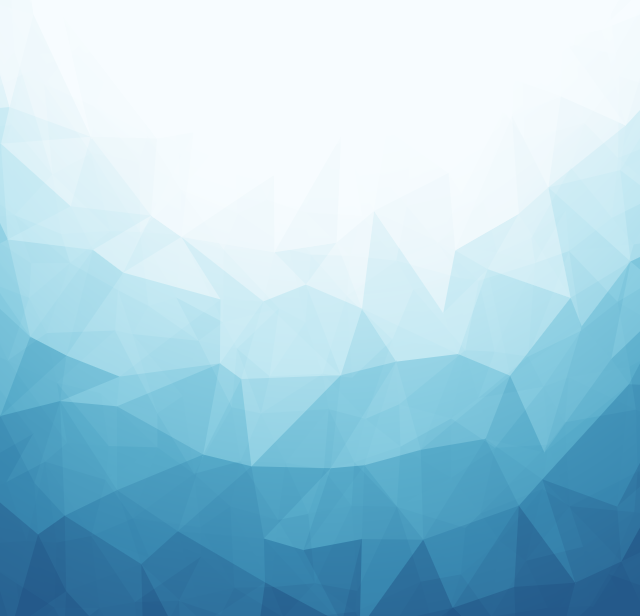
Reproduce this background procedurally as a Shadertoy shader.

```glsl
#define CELL vec2(0.094, 0.122)
#define JITTER 0.76
#define ROW_RISE 0.10
#define SHADE_VARIATION 0.085
#define FACET_GRADIENT 0.22
#define DETAIL_SCALE 0.72
#define DETAIL_MIX 0.22

const vec3 PALETTE[7] = vec3[7](
    vec3(0.97, 0.99, 1.00), vec3(0.93, 0.97, 0.985), vec3(0.76, 0.91, 0.95),
    vec3(0.53, 0.80, 0.88), vec3(0.34, 0.67, 0.79), vec3(0.22, 0.53, 0.69),
    vec3(0.14, 0.35, 0.54));
const float STOPS[7] = float[7](0.28, 0.41, 0.56, 0.685, 0.80, 0.91, 1.06);

vec2 hash2(vec2 p) {
    vec3 q = fract(p.xyx * vec3(0.1031, 0.1030, 0.0973));
    q += dot(q, q.yzx + 33.33);
    return fract((q.xx + q.yz) * q.zy);
}

float cross2(vec2 a, vec2 b) {
    return a.x * b.y - a.y * b.x;
}

float area(vec2 a, vec2 b, vec2 c) {
    return cross2(b - a, c - a);
}

// Bowl-shaped depth: pale at the top centre, deep at the foot and sides
float depthAt(vec2 p) {
    float side = 2.0 * p.x - 1.0;
    float down = 1.0 - p.y;
    float lift = side < 0.0 ? 0.36 - 0.28 * down : 0.30 - 0.17 * down;
    return down + lift * side * side;
}

vec3 ramp(float depth) {
    vec3 colour = PALETTE[0];
    for (int i = 1; i < 7; i++) {
        float t = clamp((depth - STOPS[i - 1]) / (STOPS[i] - STOPS[i - 1]), 0.0, 1.0);
        colour = mix(colour, PALETTE[i], t);
    }
    return colour;
}

float rowRise(float x) {
    float side = 2.0 * x - 1.0;
    return ROW_RISE * side * side;
}

// Jittered mesh corner, with rows curving up toward the sides
vec2 meshPoint(vec2 id, vec2 cell, float seed) {
    vec2 jitter = (hash2(id + seed) - 0.5) * JITTER;
    vec2 p = 0.5 + (id + jitter) * cell;
    p.y += rowRise(p.x);
    return p;
}

float edgeDistance(vec2 p, vec2 a, vec2 b) {
    return cross2(b - a, p - a) / max(length(b - a), 1e-4);
}

// Adds one triangle as (depth * coverage, coverage)
vec2 facet(vec2 p, vec2 a, vec2 b, vec2 c, float shade) {
    float inside = min(edgeDistance(p, a, b),
                   min(edgeDistance(p, b, c), edgeDistance(p, c, a)));
    float coverage = clamp(0.5 + inside * iResolution.y, 0.0, 1.0);
    float depth = mix(depthAt((a + b + c) / 3.0), depthAt(p), FACET_GRADIENT);
    return vec2(depth + (shade - 0.5) * SHADE_VARIATION, 1.0) * coverage;
}

float meshDepth(vec2 p, vec2 cell, float seed) {
    vec2 home = floor((p - 0.5 - vec2(0.0, rowRise(p.x))) / cell);
    vec2 sum = vec2(0.0);
    for (int j = -1; j <= 1; j++) {
        for (int i = -1; i <= 1; i++) {
            vec2 id = home + vec2(i, j);
            vec2 a = meshPoint(id, cell, seed);
            vec2 b = meshPoint(id + vec2(1, 0), cell, seed);
            vec2 c = meshPoint(id + vec2(1, 1), cell, seed);
            vec2 d = meshPoint(id + vec2(0, 1), cell, seed);
            vec2 shade = hash2(id + seed + 57.0);

            // Split along the diagonal that leaves the fuller triangles
            float splitAC = min(area(a, b, c), area(a, c, d));
            float splitBD = min(area(a, b, d), area(b, c, d));
            if (splitAC > splitBD) {
                sum += facet(p, a, b, c, shade.x) + facet(p, a, c, d, shade.y);
            } else {
                sum += facet(p, a, b, d, shade.x) + facet(p, b, c, d, shade.y);
            }
        }
    }
    return sum.y > 0.001 ? sum.x / sum.y : depthAt(p);
}

void mainImage(out vec4 fragColor, in vec2 fragCoord) {
    vec2 uv = fragCoord / iResolution.xy;

    // Main facets, with a fainter and finer mesh laid over them
    float broad = meshDepth(uv, CELL, 11.0);
    float fine = meshDepth(uv, CELL * DETAIL_SCALE, 83.0);
    fragColor = vec4(ramp(mix(broad, fine, DETAIL_MIX)), 1.0);
}
```
